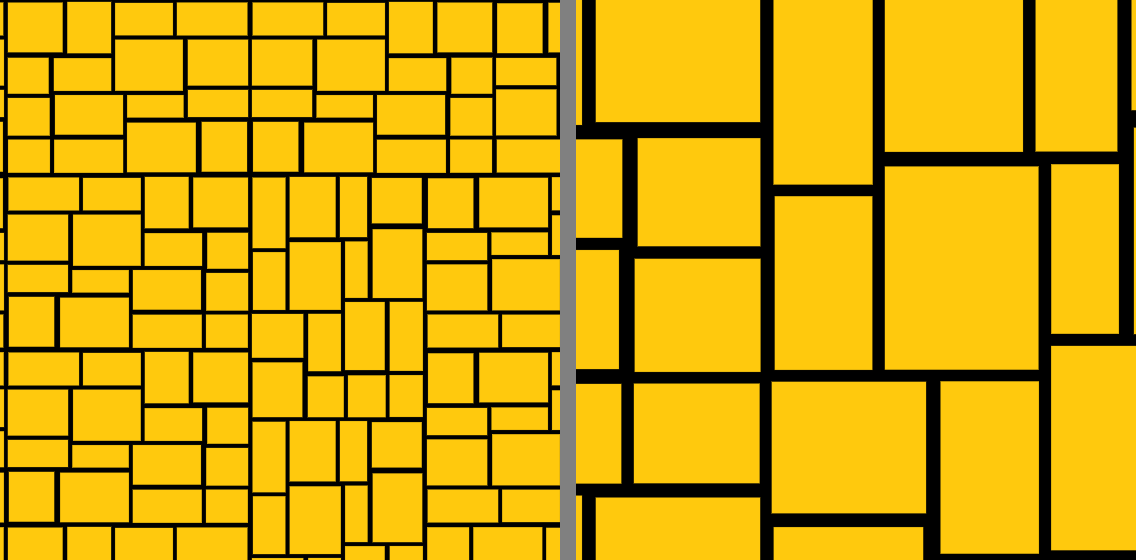
Left: the whole. Right: its middle third, enlarged.
Write a Shadertoy shader that draws this pattern.

```glsl
const vec3 YELLOW = vec3(1.0, 0.79, 0.05);
const vec3 BLACK = vec3(0.0);
const float LONG_SIDE = 0.436;
const float SHORT_SIDE = 0.3125;
const float LEFT_MARGIN = 0.0105;
const float GRID = 4.0;

float hash(vec2 p) {
    return fract(sin(dot(p, vec2(127.1, 311.7))) * 4375.85);
}

// Lower multiple of a step, counted from a start value
float snapDown(float value, float start, float stepSize) {
    return start + stepSize * floor((value - start) / stepSize);
}

// Block of bricks around p: origin in xy, size in zw
vec4 blockAt(vec2 p) {
    float seam = LEFT_MARGIN + LONG_SIDE;
    float uprightEnd = seam + SHORT_SIDE;
    bool lower = p.y > SHORT_SIDE;
    if (lower && p.x > seam && p.x < uprightEnd) {
        float y = snapDown(p.y, SHORT_SIDE, LONG_SIDE);
        return vec4(seam, y, SHORT_SIDE, LONG_SIDE);
    }
    float start = lower && p.x >= uprightEnd ? uprightEnd : LEFT_MARGIN;
    float x = snapDown(p.x, start, LONG_SIDE);
    return vec4(x, snapDown(p.y, 0.0, SHORT_SIDE), LONG_SIDE, SHORT_SIDE);
}

// Layered sines shift each cut; the outer cuts of a block stay straight
float cutPosition(vec2 cell, float index, float spread) {
    if (index < 0.5 || index > GRID - 0.5) return index;
    float wave = sin(4.1 * cell.x + 2.7 * cell.y
               + 1.5 * sin(2.3 * cell.x - 3.1 * cell.y));
    return index + spread * wave;
}

float cutX(vec2 cell) { return cutPosition(cell, cell.x, 0.28); }
float cutY(vec2 cell) { return cutPosition(cell, cell.y, 0.27); }

// Interlocking brick of one cell: lower corner in xy, upper in zw
vec4 brickBounds(vec2 cell) {
    float odd = mod(cell.x + cell.y, 2.0);
    return vec4(cutX(cell + vec2(0.0, 1.0 - odd)),
                cutY(cell + vec2(odd, 0.0)),
                cutX(cell + vec2(1.0, odd)),
                cutY(cell + vec2(1.0 - odd, 1.0)));
}

// Distance to the nearest side, positive inside the brick
float insideBox(vec2 p, vec2 low, vec2 high) {
    vec2 d = min(p - low, high - p);
    return min(d.x, d.y);
}

// Uneven joints: some bricks are set back further than others
vec2 jointInset(vec2 cell, float salt) {
    vec2 h = vec2(hash(cell + salt), hash(cell.yx + salt + 7.0));
    return 0.0033 + 0.0026 * h * h;
}

float brickDistance(vec2 local, vec2 size) {
    vec2 unit = size / GRID;
    vec2 home = floor(local / unit);
    float nearest = -1.0;
    for (int j = -1; j <= 1; j++) {
        for (int i = -1; i <= 1; i++) {
            vec2 cell = home + vec2(i, j);
            bool outside = any(lessThan(cell, vec2(0.0)))
                        || any(greaterThan(cell, vec2(GRID - 1.0)));
            if (outside) continue;
            vec4 box = brickBounds(cell);
            vec2 low = box.xy * unit + jointInset(cell, 1.0);
            vec2 high = box.zw * unit - jointInset(cell, 3.0);
            nearest = max(nearest, insideBox(local, low, high));
        }
    }
    return nearest;
}

void mainImage(out vec4 fragColor, in vec2 fragCoord) {
    float pixel = 1.0 / iResolution.y;
    vec2 p = fragCoord * pixel;
    p.y = 1.0 - p.y;

    // Turn and mirror the shared motif from block to block
    vec4 block = blockAt(p);
    vec2 local = p - block.xy;
    vec2 size = block.zw;
    vec2 id = floor(block.xy * 16.0 + 0.5);
    if (size.y > size.x) {
        local = local.yx;
        size = size.yx;
    }
    if (hash(id) > 0.5) local.x = size.x - local.x;
    if (hash(id + 5.0) > 0.5) local.y = size.y - local.y;

    float fill = smoothstep(-0.7, 0.7, brickDistance(local, size) / pixel);
    fragColor = vec4(mix(BLACK, YELLOW, fill), 1.0);
}
```
